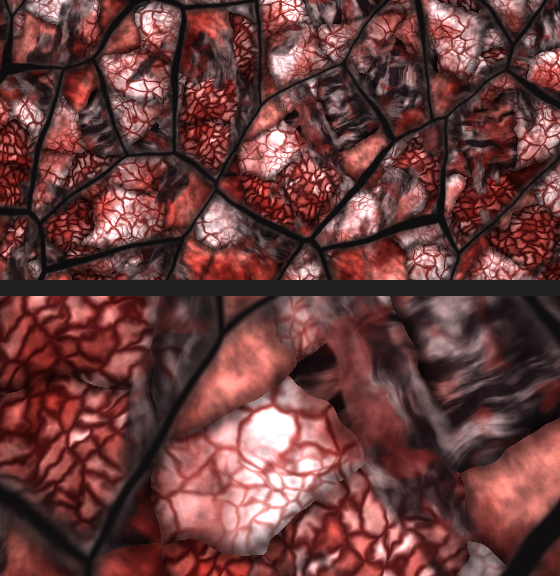
Top: the whole. Bottom: its middle third, enlarged.
Reproduce this texture procedurally as a Shadertoy shader.

```glsl
vec2 hash2(vec2 p) {
    vec3 q = fract(p.xyx * vec3(0.1031, 0.1030, 0.0973));
    q += dot(q, q.yzx + 33.33);
    return fract((q.xx + q.yz) * q.zy);
}

float noise(vec2 p) {
    vec2 i = floor(p), f = p - i;
    f = f * f * (3.0 - 2.0 * f);
    return mix(mix(hash2(i).x, hash2(i + vec2(1, 0)).x, f.x),
               mix(hash2(i + vec2(0, 1)).x, hash2(i + 1.0).x, f.x), f.y);
}

float fbm(vec2 p) {
    float sum = 0.0, amp = 0.53;
    for (int i = 0; i < 4; i++) {
        sum += amp * noise(p);
        p = mat2(1.6, 1.2, -1.2, 1.6) * p + 7.3;
        amp *= 0.5;
    }
    return sum;
}

vec2 warp(vec2 p) {
    return vec2(fbm(p), fbm(p + 31.7)) - 0.5;
}

mat2 rotate(float a) {
    return mat2(cos(a), sin(a), -sin(a), cos(a));
}

// xy: offset to the nearest seed, z: distance to the border, w: cell id
vec4 voronoi(vec2 p) {
    vec2 base = floor(p), f = p - base, near = vec2(9), cell = vec2(0);
    for (int y = -1; y <= 1; y++)
    for (int x = -1; x <= 1; x++) {
        vec2 g = vec2(x, y);
        vec2 d = g + 0.1 + 0.8 * hash2(base + g) - f;
        if (dot(d, d) < dot(near, near)) { near = d; cell = g; }
    }
    float border = 9.0;
    for (int y = -2; y <= 2; y++)
    for (int x = -2; x <= 2; x++) {
        vec2 g = cell + vec2(x, y);
        vec2 d = g + 0.1 + 0.8 * hash2(base + g) - f;
        if (x != 0 || y != 0)
            border = min(border, dot(0.5 * (near + d), normalize(d - near)));
    }
    return vec4(near, border, hash2(base + cell + 57.0).y);
}

// Pale membrane covered by a branching net of red vessels
vec3 membrane(vec2 p) {
    vec2 v = p + 0.06 * warp(p * 14.0);
    float thick = 1.0 - smoothstep(0.0, 0.16, voronoi(v * 20.0).z);
    float thin = 1.0 - smoothstep(0.0, 0.24, voronoi(v * 42.0 + 4.0).z);
    float tone = fbm(p * 13.0);
    vec3 col = mix(vec3(0.58, 0.42, 0.42), vec3(0.80, 0.70, 0.71), smoothstep(0.25, 0.65, tone));
    col = mix(col, vec3(0.46, 0.20, 0.18), 0.65 * thin * smoothstep(0.2, 0.55, noise(p * 12.0)));
    return mix(col, vec3(0.33, 0.09, 0.08), 0.85 * thick * smoothstep(0.15, 0.55, noise(p * 9.0 + 5.0)));
}

// Smooth red muscle with soft fibres
vec3 muscle(vec2 p) {
    vec2 v = p + 0.07 * warp(p * 8.0);
    float fibre = fbm(v * vec2(16.0, 60.0));
    float tone = fbm(v * 9.0 + 11.0);
    vec3 col = mix(vec3(0.30, 0.09, 0.08), vec3(0.64, 0.36, 0.33), smoothstep(0.28, 0.70, tone));
    return col * (0.6 + 0.85 * fibre);
}

// Clustered glossy nodules
vec3 nodules(vec2 p) {
    vec4 n = voronoi((p + 0.06 * warp(p * 17.0)) * vec2(26.0, 40.0));
    float dome = smoothstep(0.0, 0.34, n.z);
    vec3 tint = mix(vec3(0.46, 0.17, 0.15), vec3(0.68, 0.50, 0.49), n.w);
    vec3 col = mix(vec3(0.22, 0.06, 0.06), tint, dome);
    return col + 0.16 * smoothstep(0.35, 0.0, length(n.xy + vec2(-0.1, 0.15))) * n.w;
}

// Charred grey tissue with smears
vec3 charred(vec2 p) {
    vec2 v = p + 0.08 * warp(p * 9.0);
    float smear = fbm(v * vec2(14.0, 46.0));
    vec3 col = mix(vec3(0.09, 0.06, 0.07), vec3(0.50, 0.41, 0.41), smoothstep(0.34, 0.74, smear));
    return mix(col, vec3(0.38, 0.11, 0.10), 0.6 * smoothstep(0.50, 0.68, fbm(v * 20.0)));
}

void mainImage(out vec4 fragColor, in vec2 fragCoord) {
    vec2 uv = fragCoord / iResolution.xy;
    vec2 p = fragCoord / iResolution.y;

    // Large slabs, stretched along a diagonal
    vec2 slabPos = rotate(-0.95) * (p + 0.08 * warp(p * 3.0)) * vec2(2.1, 3.2) + 3.4;
    vec4 slab = voronoi(slabPos);

    // Tissue patches, turned differently in each slab
    vec2 q = rotate(slab.w * 6.28) * p + slab.w * 19.0;
    vec4 patchCell = voronoi((q + 0.12 * warp(q * 6.0)) * 4.8);
    float kind = patchCell.w;
    vec2 t = rotate(kind * 5.0) * q;
    vec3 col;
    if (kind < 0.44) col = membrane(t);
    else if (kind < 0.72) col = muscle(t);
    else if (kind < 0.89) col = nodules(t);
    else col = charred(t);

    // Folds between patches and dark stains across them
    float fold = smoothstep(0.0, 0.14, patchCell.z);
    col *= mix(0.45, 1.0, fold) * (1.08 + 0.35 * dot(patchCell.xy, vec2(0.5, -0.8)));
    float flush = smoothstep(0.42, 0.66, fbm(q * 7.0 + 70.0));
    col *= mix(vec3(1.0), vec3(0.78, 0.48, 0.45), flush);
    float stain = smoothstep(0.56, 0.66, fbm(q * vec2(5.0, 10.0) + 40.0));
    col = mix(col, charred(q) * 0.8, 0.85 * stain);

    // Rounded slab light, fine wet grain, stony rim and black gaps
    float bulge = smoothstep(0.0, 0.28, slab.z);
    float light = 0.86 + 0.42 * bulge + 0.3 * dot(slab.xy, vec2(0.5, -0.6));
    col *= light * (0.62 + 0.8 * fbm(p * 62.0));
    float rough = fbm(p * vec2(44.0, 32.0));
    float rim = 1.0 - smoothstep(0.02, 0.08, slab.z + 0.06 * (rough - 0.5));
    col = mix(col, vec3(0.44, 0.35, 0.35) * rough, 0.7 * rim);
    float open = noise(p * 4.0 + 2.0);
    float gap = 0.008 + 0.055 * open * open;
    col = mix(vec3(0.055, 0.045, 0.05), col, smoothstep(gap - 0.01, gap + 0.015, slab.z));

    // Gentle darkening to the borders
    vec2 edge = uv - 0.5;
    col *= 1.12 - 0.4 * dot(edge, edge);
    fragColor = vec4(clamp(col, 0.0, 1.0), 1.0);
}
```
